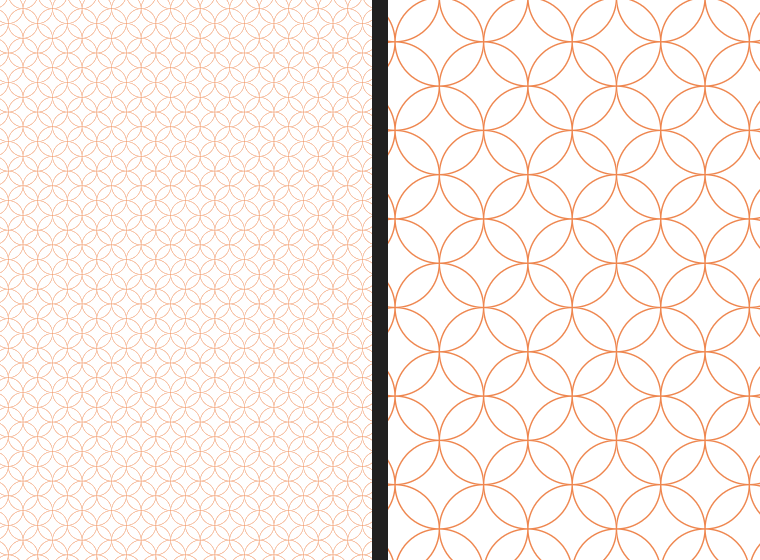
Left, the full canvas; right, a detail of the centre.
Give the GLSL for this pattern, as a Shadertoy shader.

```glsl
// Lattice of thin orange circles overlapping into diagonal petals on white.

// Lengths are fractions of the canvas height.
#define RADIUS 0.02636
#define LINE_WIDTH 0.00086
#define FIRST_CENTER vec2(0.0411, 0.9581)
#define PAPER vec3(1.0)
#define INK vec3(0.934, 0.527, 0.31)

// Distance to the outlines of a square grid of touching circles.
float circleGrid(vec2 p) {
    vec2 cell = mod(p + RADIUS, 2.0 * RADIUS) - RADIUS;
    return abs(length(cell) - RADIUS);
}

// Share of a pixel covered by a line whose middle is at the given distance.
float lineCoverage(float dist, float pixel) {
    float halfLine = 0.5 * LINE_WIDTH;
    float halfPixel = 0.5 * pixel;
    float overlap = min(dist + halfPixel, halfLine) - max(dist - halfPixel, -halfLine);
    return clamp(overlap / pixel, 0.0, 1.0);
}

void mainImage(out vec4 fragColor, in vec2 fragCoord) {
    float pixel = 1.0 / iResolution.y;
    vec2 p = fragCoord * pixel - FIRST_CENTER;

    // Two equal grids, the second shifted by one radius along both axes.
    float gridA = lineCoverage(circleGrid(p), pixel);
    float gridB = lineCoverage(circleGrid(p + RADIUS), pixel);

    // Crossing lines add up to a denser ink.
    float ink = 1.0 - (1.0 - gridA) * (1.0 - gridB);
    fragColor = vec4(mix(PAPER, INK, ink), 1.0);
}
```
